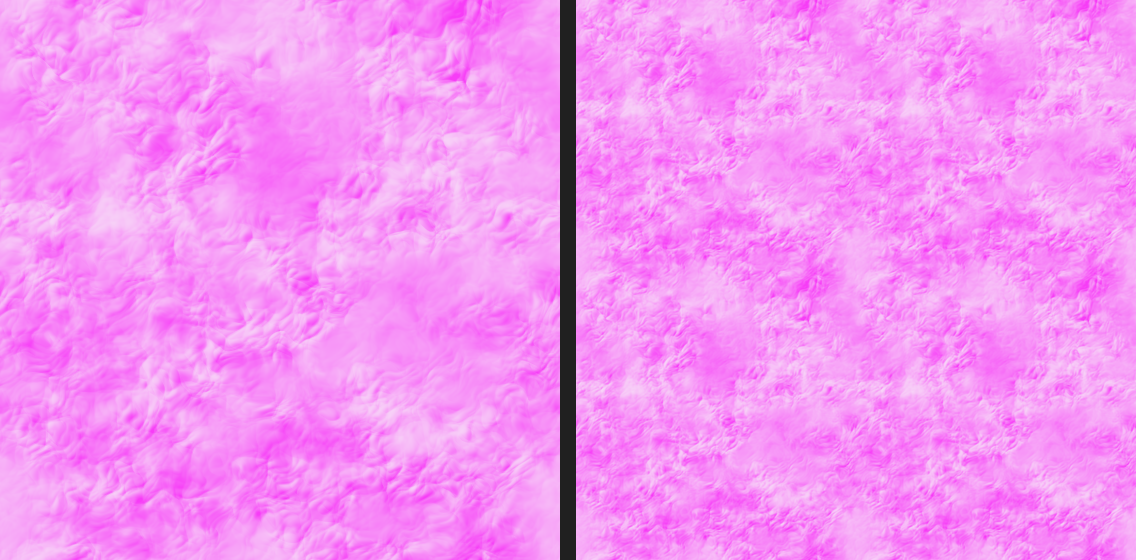
Left: one tile. Right: repeated 2 by 2.
Give the GLSL for this texture, as a three.js fragment shader.

```glsl
// Crumpled pink cloud texture: soft clouds and fluffy blotches of magenta
// under a patchy embossed relief of small round lumps and short creases.
// All noise lives on wrapped lattices, so the square tiles on both axes.

#define CLOUD_FREQ vec2(3.0, 4.0)
#define BLOTCH_FREQ vec2(14.0, 15.0)
#define LUMP_FREQ vec2(16.0, 17.0)
#define CREASE_FREQ vec2(36.0, 23.0)
#define GRAIN_FREQ vec2(23.0, 24.0)
#define WARP_AMOUNT 0.03
#define CLOUD_GAIN 0.28
#define BLOTCH_GAIN 0.31
#define RELIEF_GAIN 2.7
#define LIGHT_STEP vec2(-0.0028, 0.0028)
#define GREEN_MEAN 0.588
#define RED_BLUE 0.97

varying vec2 vUv;

// Sine-free hash giving two values in 0..1
vec2 hash22(vec2 p) {
  vec3 q = fract(p.xyx * vec3(0.1031, 0.1030, 0.0973));
  q += dot(q, q.yzx + 33.33);
  return fract((q.xx + q.yz) * q.zy);
}

// Hash of a lattice cell wrapped to the period
vec2 cellHash(vec2 cell, vec2 period, float seed) {
  return hash22(floor(mod(cell + 0.5, period)) + seed * vec2(17.0, 31.0));
}

// Contribution of one lattice corner
float corner(vec2 cell, vec2 offset, vec2 period, float seed) {
  return dot(cellHash(cell, period, seed) * 2.0 - 1.0, offset);
}

// Periodic gradient noise; the seed also shifts the lattice
float noise(vec2 uv, vec2 period, float seed) {
  vec2 p = uv * period + fract(seed * vec2(0.37, 0.73));
  vec2 cell = floor(p);
  vec2 f = p - cell;
  vec2 s = f * f * f * (f * (f * 6.0 - 15.0) + 10.0);
  vec2 e = vec2(1.0, 0.0);
  float low = mix(corner(cell, f, period, seed),
                  corner(cell + e.xy, f - e.xy, period, seed), s.x);
  float high = mix(corner(cell + e.yx, f - e.yx, period, seed),
                   corner(cell + e.xx, f - e.xx, period, seed), s.x);
  return mix(low, high, s.y);
}

// Four octaves of smooth noise
float fbm(vec2 uv, vec2 freq, float falloff, float seed) {
  float sum = 0.0;
  float amp = 1.0;
  for (int i = 0; i < 4; i++) {
    sum += amp * noise(uv, freq, seed);
    freq *= 2.0;
    amp *= falloff;
    seed += 1.0;
  }
  return sum;
}

// Convex lumps of uneven size meeting in sharp valleys
float lumps(vec2 uv, vec2 period, float seed) {
  vec2 p = uv * period;
  vec2 cell = floor(p);
  float nearest = 4.0;
  for (int y = -1; y <= 1; y++) {
    for (int x = -1; x <= 1; x++) {
      vec2 site = cell + vec2(float(x), float(y));
      vec2 h = cellHash(site, period, seed);
      vec2 d = site + 0.1 + 0.8 * h - p;
      nearest = min(nearest, dot(d, d) + 0.28 * fract(7.3 * (h.x + h.y)));
    }
  }
  return -nearest;
}

// Relief: two sizes of lumps, crinkled grain and faint slanted creases
float reliefHeight(vec2 uv) {
  float h = 0.30 * lumps(uv, LUMP_FREQ, 41.0);
  h += 0.10 * lumps(uv, LUMP_FREQ * 2.0 + 3.0, 43.0);
  h += 0.30 * abs(noise(uv, GRAIN_FREQ, 57.0));
  h += 0.13 * abs(noise(uv, GRAIN_FREQ * 2.0 + 1.0, 59.0));
  // This shear slants the creases to the right and keeps them periodic
  return h + 0.10 * abs(noise(vec2(uv.x - uv.y, uv.y), CREASE_FREQ, 53.0));
}

void main() {
  // Bend the lattice a little so that lumps become irregular
  vec2 bend = vec2(noise(vUv, vec2(9.0), 3.0) + 0.5 * noise(vUv, vec2(25.0), 4.0),
                   noise(vUv, vec2(9.0), 5.0) + 0.5 * noise(vUv, vec2(25.0), 6.0));
  vec2 uv = vUv + WARP_AMOUNT * bend;

  // Broad tone and smaller blotches
  float clouds = fbm(vUv, CLOUD_FREQ, 0.5, 11.0);
  float blotches = fbm(uv, BLOTCH_FREQ, 0.57, 21.0);

  // Emboss: slopes facing the upper left are lit
  float relief = reliefHeight(uv - LIGHT_STEP * 0.5)
               - reliefHeight(uv + LIGHT_STEP * 0.5);

  // Some regions stay misty; crisp relief comes in smaller patches
  float detail = mix(0.35, 1.0, smoothstep(-0.28, 0.08, fbm(vUv, vec2(4.0, 5.0), 0.5, 31.0)));
  float crisp = mix(0.5, 1.4, smoothstep(-0.2, 0.25, noise(vUv, vec2(10.0, 11.0), 37.0)));

  // Highlights are compressed so that none turns white
  float tone = CLOUD_GAIN * clouds
             + detail * (BLOTCH_GAIN * blotches + RELIEF_GAIN * crisp * relief);
  float light = max(tone, 0.0);
  float green = GREEN_MEAN + min(tone, 0.0) + light * inversesqrt(1.0 + 12.0 * light * light);
  gl_FragColor = vec4(RED_BLUE, max(green, 0.24), RED_BLUE, 1.0);
}
```
